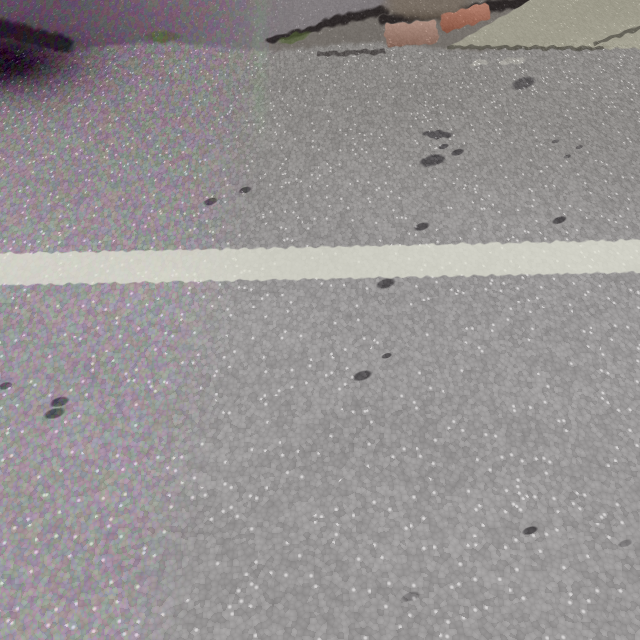
Give the GLSL for this texture, as a three.js fragment shader.

```glsl
// Weathered asphalt with a pale painted line, oil stains and a stony verge.
// Cellular grain shrinks toward the far edge; ellipses, boxes and segments
// form the stones, cracks and stains, with coloured speckle on the left.
varying vec2 vUv;

float hash(vec2 p) {
  vec3 q = fract(p.xyx * vec3(0.1031, 0.1030, 0.0973));
  q += dot(q, q.yzx + 33.33);
  return fract((q.x + q.y) * q.z);
}

// Nearest-point distance and the identity of that cell.
vec2 cellular(vec2 p) {
  vec2 base = floor(p), best = vec2(9.0, 0.0);
  for (int j = -1; j <= 1; j++)
    for (int i = -1; i <= 1; i++) {
      vec2 c = base + vec2(float(i), float(j));
      float d = length(c + vec2(hash(c), hash(c + 71.0)) - p);
      if (d < best.x) best = vec2(d, hash(c + 137.0));
    }
  return best;
}

float waves(vec2 p) {
  return (sin(p.x + 1.7 * sin(p.y * 0.8)) + sin(p.y * 1.7 + p.x * 0.6)
    + 0.6 * sin(p.x * 2.3 - p.y * 2.9)) / 2.6;
}

vec2 turn(vec2 p, float a) {
  return vec2(cos(a) * p.x + sin(a) * p.y, cos(a) * p.y - sin(a) * p.x);
}

float blob(vec2 p, vec2 center, vec2 radius, float angle) {
  float d = length(turn(p - center, angle) / radius);
  return 1.0 - smoothstep(0.72, 1.18, d);
}

float stain(vec2 p, float x, float y, float size) {
  return blob(p, vec2(x, y), size * vec2(1.0, 0.48), 0.3);
}

float block(vec2 p, vec2 center, vec2 halfSize, float angle) {
  vec2 q = abs(turn(p - center, angle)) - halfSize + 0.006;
  float d = length(max(q, 0.0)) + min(max(q.x, q.y), 0.0) - 0.006;
  return 1.0 - smoothstep(-0.0015, 0.0015, d);
}

float crack(vec2 p, vec2 a, vec2 b, float width) {
  vec2 ab = b - a;
  float t = clamp(dot(p - a, ab) / dot(ab, ab), 0.0, 1.0);
  return 1.0 - smoothstep(width * 0.4, width, length(p - a - ab * t));
}

void main() {
  vec2 p = vUv;
  vec2 rough = p + 0.0025 * vec2(waves(p * 170.0), waves(p.yx * 150.0 + 4.0));
  vec2 ground = vec2((p.x - 0.5) / (1.5 - p.y), -log(1.5 - p.y)) * 160.0;
  vec2 grain = cellular(ground + 300.0);
  float broad = waves(p * vec2(9.0, 14.0));

  // Asphalt, darker toward the verge
  vec3 color = mix(vec3(0.605, 0.597, 0.597), vec3(0.55, 0.54, 0.53),
    smoothstep(0.5, 0.9, p.y));
  color += broad * 0.012;
  color = mix(color, vec3(0.47, 0.43, 0.46),
    0.65 * (1.0 - smoothstep(0.0, 0.5, p.x)) * smoothstep(0.7, 0.95, p.y));

  // Oil stains and small drips
  float oil = blob(rough, vec2(0.684, 0.790), vec2(0.023, 0.006), 0.02);
  oil = max(oil, blob(rough, vec2(0.676, 0.749), vec2(0.021, 0.008), 0.3));
  oil = max(oil, max(stain(p, 0.693, 0.771, 0.008), stain(p, 0.715, 0.762, 0.010)));
  oil = max(oil, max(stain(p, 0.603, 0.557, 0.015), stain(p, 0.566, 0.413, 0.015)));
  oil = max(oil, max(stain(p, 0.604, 0.444, 0.008), stain(p, 0.828, 0.171, 0.012)));
  oil = max(oil, max(stain(p, 0.093, 0.372, 0.015), stain(p, 0.085, 0.354, 0.016)));
  oil = max(oil, max(stain(p, 0.329, 0.685, 0.011), stain(p, 0.383, 0.703, 0.010)));
  oil = max(oil, max(stain(p, 0.659, 0.646, 0.012), stain(p, 0.874, 0.656, 0.011)));
  oil = max(oil, 0.8 * max(stain(p, 0.818, 0.870, 0.019), stain(p, 0.008, 0.397, 0.011)));
  oil = max(oil, 0.5 * max(stain(p, 0.642, 0.068, 0.014), stain(p, 0.977, 0.151, 0.011)));
  for (int i = 0; i < 3; i++) {
    float k = float(i);
    oil = max(oil, 0.7 * stain(p, 0.868 + 0.0185 * k, 0.779 - 0.019 * mod(k, 2.0) - 0.0045 * k, 0.006));
  }
  color = mix(color, vec3(0.29, 0.28, 0.29), oil * 0.85);
  color = mix(color, vec3(0.69, 0.68, 0.65), 0.7 * max(
    blob(rough, vec2(0.749, 0.902), vec2(0.014, 0.005), 0.3),
    blob(rough, vec2(0.800, 0.905), vec2(0.021, 0.006), 0.1)));

  // Painted line
  float across = abs(rough.y - 0.579 - 0.021 * p.x) - 0.0248;
  float paint = 1.0 - smoothstep(-0.0015, 0.002, across);
  color = mix(color, vec3(0.81, 0.81, 0.77) + broad * 0.012, paint);

  // Verge: rear slab, dirt, pale kerb and its joint
  float verge = smoothstep(0.922, 0.932, rough.y + 0.006 * sin(p.x * 19.0));
  vec3 slab = mix(vec3(0.40, 0.35, 0.39), vec3(0.49, 0.47, 0.48), smoothstep(0.1, 0.5, p.x));
  float below = smoothstep(-0.004, 0.004, 0.935 + (p.x - 0.43) * 0.30 - rough.y);
  slab = mix(slab, vec3(0.46, 0.44, 0.42), below * step(0.42, p.x));
  color = mix(color, slab + broad * 0.03, verge);
  float gap = crack(rough, vec2(0.42, 0.936), vec2(0.52, 0.964), 0.007);
  gap = max(gap, crack(rough, vec2(0.51, 0.964), vec2(0.60, 0.984), 0.011));
  gap = max(gap, crack(rough, vec2(0.60, 0.969), vec2(0.83, 0.998), 0.012));
  gap = max(gap, 0.6 * crack(rough, vec2(0.50, 0.915), vec2(0.60, 0.920), 0.005));
  color = mix(color, vec3(0.15, 0.13, 0.13), gap * 0.9);
  float kerb = smoothstep(0.922, 0.926, rough.y)
    * smoothstep(-0.003, 0.003, rough.x - 0.70 - (p.y - 0.926) * 1.75);
  color = mix(color, vec3(0.62, 0.61, 0.55) + broad * 0.03, kerb);
  float joint = max(crack(rough, vec2(0.93, 0.932), vec2(1.0, 0.957), 0.004),
    crack(rough, vec2(0.70, 0.926), vec2(0.94, 0.924), 0.004));
  color = mix(color, vec3(0.32, 0.31, 0.28), joint * 0.75);

  // Boulder and two broken bricks
  color = mix(color, vec3(0.47, 0.43, 0.39) - 0.12 * smoothstep(0.99, 0.965, p.y),
    blob(rough, vec2(0.667, 0.997), vec2(0.067, 0.030), 0.0));
  color = mix(color, vec3(0.60, 0.48, 0.43) + 4.0 * (p.y - 0.946),
    block(rough, vec2(0.643, 0.947), vec2(0.041, 0.018), 0.08));
  color = mix(color, vec3(0.63, 0.43, 0.36) + 4.0 * (p.y - 0.974),
    block(rough, vec2(0.727, 0.973), vec2(0.039, 0.014), 0.3));

  // Moss and the deep shadow at the left
  float moss = max(blob(rough, vec2(0.255, 0.943), vec2(0.027, 0.009), 0.0),
    blob(rough, vec2(0.46, 0.941), vec2(0.026, 0.007), 0.3));
  color = mix(color, vec3(0.33, 0.39, 0.22), moss * 0.65);
  float shade = exp(-dot((p - vec2(0.0, 0.905)) / vec2(0.11, 0.045),
    (p - vec2(0.0, 0.905)) / vec2(0.11, 0.045)));
  shade = max(shade, 0.8 * crack(rough, vec2(0.0, 0.955), vec2(0.10, 0.930), 0.022));
  color = mix(color, vec3(0.12, 0.08, 0.12), min(shade * 1.1, 1.0));

  // Mineral grain, bright chips and coloured speckle
  float bare = (1.0 - 0.75 * paint) * (1.0 - 0.6 * verge);
  color += bare * ((grain.y - 0.5) * 0.085 + (0.42 - grain.x) * 0.07);
  color += bare * 0.17 * step(0.95, grain.y) * smoothstep(0.5, 0.1, grain.x);
  float tint = 1.0 - smoothstep(-0.10, 0.05, p.x - 0.25 - 0.17 * p.y);
  vec2 fleck = cellular(p * vec2(190.0, 120.0));
  vec3 hue = cos(6.283 * (fleck.y + vec3(0.0, 0.38, 0.75)));
  color += tint * (1.0 - 0.8 * paint) * (hue * 0.04 + vec3(0.006, -0.008, 0.012));
  color.g += 0.035 * exp(-pow((p.x - 0.405) / 0.012, 2.0)) * smoothstep(0.75, 0.85, p.y);
  gl_FragColor = vec4(clamp(color, 0.0, 1.0), 1.0);
}
```
